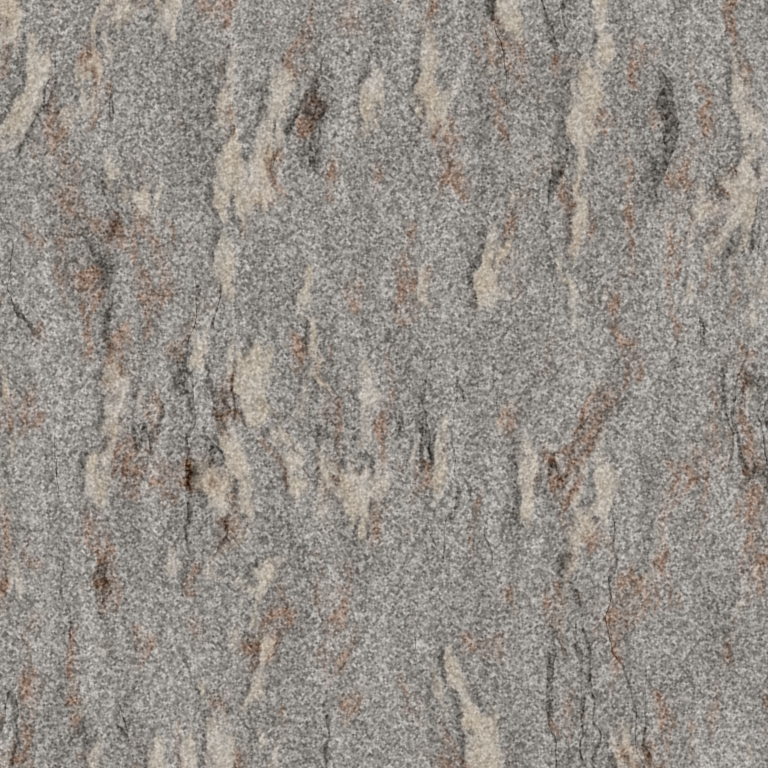
Give the GLSL for this texture, as a WebGL 2 fragment shader.

```glsl
#version 300 es
precision highp float;

uniform vec2 u_resolution;
out vec4 fragColor;

#define GRAIN_SCALE 310.0
#define GRAIN_CONTRAST 0.42
#define STREAK_CONTRAST 0.18
#define FLAKE_AMOUNT 0.75
#define CRACK_DEPTH 0.17
#define RUST_AMOUNT 0.5
#define STONE vec3(0.578, 0.562, 0.546)
#define CREAM vec3(0.765, 0.725, 0.665)
#define RUST vec3(0.56, 0.41, 0.32)

float hash(vec2 cell) {
    uvec2 k = uvec2(ivec2(cell) + 32768);
    uint h = k.x * 1597334673u ^ k.y * 3812015801u;
    h = (h ^ (h >> 15)) * 2246822519u;
    h = (h ^ (h >> 13)) * 3266489917u;
    h ^= h >> 16;
    return float(h >> 8) / 16777216.0;
}

float noise(vec2 p) {
    vec2 cell = floor(p);
    vec2 f = p - cell;
    f = f * f * (3.0 - 2.0 * f);
    float low = mix(hash(cell), hash(cell + vec2(1, 0)), f.x);
    float high = mix(hash(cell + vec2(0, 1)), hash(cell + vec2(1, 1)), f.x);
    return mix(low, high, f.y);
}

// Four octaves, centred on 0.5
float fbm(vec2 p) {
    const mat2 turn = mat2(1.98, 0.28, -0.28, 1.98);
    float sum = 0.0, weight = 0.533;
    for (int i = 0; i < 4; i++) {
        sum += weight * noise(p);
        p = turn * p + 17.3;
        weight *= 0.5;
    }
    return sum;
}

// Bends the upright bark fibres at two scales
vec2 warp(vec2 p) {
    float sway = fbm(p * vec2(5.0, 4.0) + 40.0) - 0.5;
    float wobble = fbm(p * vec2(32.0, 26.0) + 71.0) - 0.5;
    return p + vec2(0.10 * sway + 0.022 * wobble, 0.02 * wobble);
}

// Pale peeling patches, elongated upwards with ragged edges
float flakes(vec2 p) {
    float body = fbm(p * vec2(27.0, 8.0) + 11.0);
    float cluster = fbm(p * vec2(9.0, 3.5) + 93.0) - 0.5;
    float ragged = noise(p * vec2(125.0, 62.0)) - 0.5;
    return smoothstep(0.62, 0.77, body + 0.28 * cluster + 0.13 * ragged);
}

// Thin broken fissures along the level line of stretched noise
float cracks(vec2 p) {
    float ridge = abs(fbm(p * vec2(19.0, 3.4) + 5.0) - 0.5);
    float broken = smoothstep(0.48, 0.62, fbm(p * vec2(15.0, 7.0) + 57.0));
    return (1.0 - smoothstep(0.004, 0.034, ridge)) * broken;
}

// Fine speckle from two turned lattices
float grain(vec2 p) {
    const mat2 turn = mat2(0.8, 0.6, -0.6, 0.8);
    float coarse = noise(turn * p * GRAIN_SCALE + 200.0);
    float fine = noise(p * turn * GRAIN_SCALE * 1.35 + 400.0);
    return 0.65 * coarse + 0.55 * fine - 0.6;
}

void main() {
    vec2 uv = gl_FragCoord.xy / u_resolution;
    vec2 p = warp(uv);

    float flake = flakes(p);
    float shadow = max(flakes(p + vec2(0.009, -0.003)) - flake, 0.0);
    float crack = cracks(p);

    // Grey ground with faint upright fibres
    float fibre = fbm(p * vec2(42.0, 6.0) + 31.0) - 0.5;
    vec3 color = STONE + STREAK_CONTRAST * fibre;

    // Rust stains, strongest beside the fissures
    float stain = smoothstep(0.56, 0.74, fbm(p * vec2(34.0, 13.0) + 83.0));
    float speck = smoothstep(0.35, 0.8, noise(p * vec2(130.0, 70.0) + 19.0));
    color = mix(color, RUST, RUST_AMOUNT * stain * (0.3 + 0.7 * speck));

    // Flakes with a varied tint, then their shadows and the fissures
    float tint = noise(p * vec2(60.0, 30.0) + 61.0) - 0.5;
    vec3 cream = CREAM + tint * vec3(0.02, 0.05, 0.10);
    color = mix(color, cream, FLAKE_AMOUNT * flake);
    color -= CRACK_DEPTH * (crack + 0.6 * shadow) * (1.0 - 0.7 * flake);

    // Speckle softens on the smooth flakes
    color += GRAIN_CONTRAST * grain(uv) * (1.0 - 0.35 * flake);
    fragColor = vec4(clamp(color, 0.0, 1.0), 1.0);
}
```
